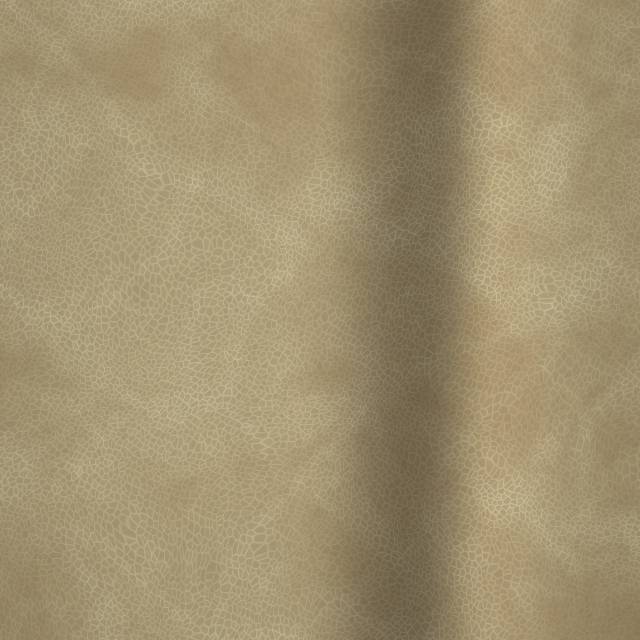
Give the GLSL for this texture, as a Shadertoy shader.

```glsl
// Soft tan leather draped into one upright fold. Pale creases follow the
// borders of warped Voronoi cells, cloudy wear decides how strongly they show,
// and a smooth light profile across the canvas shapes the fold.

const vec3 TAN_BROWN = vec3(0.632, 0.558, 0.415);
const vec3 WORN_PALE = vec3(0.682, 0.632, 0.495);
const float GRAIN_CELLS = 104.0;

// Integer hash giving two values in 0..1
vec2 hash2(vec2 cell) {
    uvec2 q = uvec2(ivec2(cell)) * uvec2(1597u, 3812u) + uvec2(747u, 2891u);
    q = q * 1664525u + 1013904u;
    q.x += q.y * 1664525u;
    q.y += q.x * 1664525u;
    q ^= q >> 16u;
    q.x += q.y * 1664525u;
    q.y += q.x * 1664525u;
    q ^= q >> 16u;
    return vec2(q & 65535u) / 65535.0;
}

float valueNoise(vec2 p) {
    vec2 cell = floor(p), f = fract(p);
    f = f * f * (3.0 - 2.0 * f);
    float low = mix(hash2(cell).x, hash2(cell + vec2(1, 0)).x, f.x);
    float high = mix(hash2(cell + vec2(0, 1)).x, hash2(cell + vec2(1, 1)).x, f.x);
    return mix(low, high, f.y);
}

vec2 rotate(vec2 p, float angle) {
    float c = cos(angle), s = sin(angle);
    return vec2(c * p.x - s * p.y, s * p.x + c * p.y);
}

float fbm(vec2 p, int octaves) {
    float sum = 0.0, weight = 0.5, total = 0.0;
    for (int i = 0; i < octaves; i++) {
        sum += weight * valueNoise(p);
        total += weight;
        p = rotate(p, 0.65) * 2.03 + 17.3;
        weight *= 0.5;
    }
    return sum / total;
}

// x: distance to the nearest cell border, y: random value of the cell
vec2 voronoiBorder(vec2 p) {
    vec2 base = floor(p), f = fract(p);
    vec2 nearest = vec2(0.0), nearestCell = vec2(0.0);
    float best = 8.0, border = 8.0;
    for (int j = -1; j <= 1; j++)
    for (int i = -1; i <= 1; i++) {
        vec2 cell = vec2(i, j);
        vec2 r = cell + 0.1 + 0.8 * hash2(base + cell) - f;
        if (dot(r, r) < best) {
            best = dot(r, r);
            nearest = r;
            nearestCell = cell;
        }
    }
    for (int j = -2; j <= 2; j++)
    for (int i = -2; i <= 2; i++) {
        vec2 cell = nearestCell + vec2(i, j);
        vec2 r = cell + 0.1 + 0.8 * hash2(base + cell) - f;
        vec2 gap = r - nearest;
        if (dot(gap, gap) > 0.0001)
            border = min(border, dot(0.5 * (r + nearest), normalize(gap)));
    }
    return vec2(border, hash2(base + nearestCell).y);
}

// Thin wandering lines where stretched noise crosses its middle value
float wispyLines(vec2 p, float angle, vec2 stretch, float width) {
    float n = fbm(rotate(p, angle) * stretch + 31.0 * angle, 3);
    return 1.0 - smoothstep(0.0, width, abs(n - 0.5));
}

float bump(float x, float center, float width) {
    float d = (x - center) / width;
    return exp(-d * d);
}

// Dark trough of the fold, gentle on the left and steeper on the right
float foldShadow(vec2 uv) {
    float d = uv.x - (0.628 + 0.035 * uv.y);
    return smoothstep(-0.17, 0.0, d) * (1.0 - smoothstep(0.015, 0.13, d));
}

void mainImage(out vec4 fragColor, in vec2 fragCoord) {
    vec2 uv = fragCoord / iResolution.xy;
    vec2 p = fragCoord / iResolution.y;
    float pixel = GRAIN_CELLS / iResolution.y;

    // Cloudy wear with streaks in two directions
    vec2 drift = vec2(fbm(p * 4.0, 3), fbm(p * 4.0 + 40.0, 3)) - 0.5;
    float wear = smoothstep(0.28, 0.72, fbm(p * 5.5 + 1.6 * drift + 9.0, 5));
    float streaks = wispyLines(p, 0.6, vec2(3.0, 8.0), 0.09)
                  + wispyLines(p, -0.9, vec2(3.0, 7.0), 0.09);
    wear = clamp(0.75 * wear + 0.2 * streaks, 0.0, 1.0);

    // Fine pebbled grain, pulled gently in changing directions
    vec2 fine = vec2(valueNoise(p * 38.0), valueNoise(p * 38.0 + 70.0)) - 0.5;
    vec2 grainPos = rotate(p + 0.10 * drift + 0.009 * fine, 0.45) * vec2(1.1, 0.9);
    vec2 grain = voronoiBorder(grainPos * GRAIN_CELLS);
    float crease = 1.0 - smoothstep(0.0, 0.1 + 0.6 * pixel, grain.x);
    float scratches = wispyLines(p, 0.75, vec2(7.0, 26.0), 0.02)
                    + wispyLines(p, -1.0, vec2(6.0, 24.0), 0.02);

    // Light across the fold, with slightly dim outer edges
    float shadow = foldShadow(uv);
    float light = 0.94 + 0.07 * smoothstep(0.0, 0.28, uv.x);
    light += 0.06 * bump(uv.x, 0.785, 0.065) + 0.02 * bump(uv.x, 0.47, 0.07);
    light -= 0.09 * smoothstep(0.82, 1.0, uv.x) + 0.31 * shadow;
    light -= 0.04 * (1.0 - smoothstep(0.0, 0.3, uv.y));

    // Combine leather, creases and a trace of surface speckle
    float foldGrain = max(shadow, bump(uv.x, 0.74, 0.07));
    float creaseStrength = mix(0.045, 0.13, wear) + 0.05 * foldGrain;
    vec3 color = mix(TAN_BROWN, WORN_PALE, wear) * light;
    color *= 0.975 + creaseStrength * crease + 0.035 * scratches * wear;
    color *= 1.0 + 0.035 * (grain.y - 0.5) + 0.03 * (valueNoise(p * 300.0) - 0.5);
    fragColor = vec4(clamp(color, 0.0, 1.0), 1.0);
}
```
